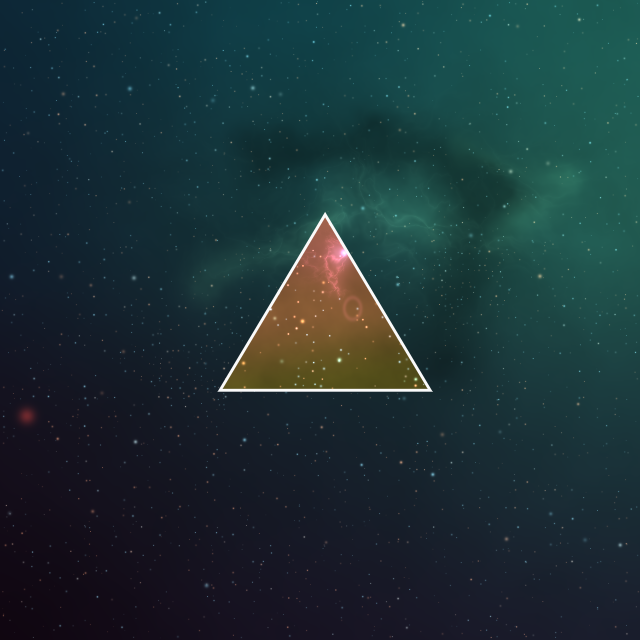
Write a three.js fragment shader that draws this background.

```glsl
// A teal and plum night sky with a dusty nebula, and a white-edged triangle
// that opens on a warm copper nebula. Colour ramps make the sky, warped
// gradient noise shapes the clouds, and hashed grids scatter the stars.
varying vec2 vUv;

vec2 hash2(vec2 p) {
  vec3 q = fract(p.xyx * vec3(0.1031, 0.1030, 0.0973));
  q += dot(q, q.yzx + 33.33);
  return fract((q.xx + q.yz) * q.zy);
}

float cornerSlope(vec2 cell, vec2 offset) {
  float angle = 6.2832 * hash2(cell + 71.0).x;
  return dot(vec2(cos(angle), sin(angle)), offset);
}

float gradientNoise(vec2 p) {
  vec2 i = floor(p), f = fract(p);
  vec2 u = f * f * f * (f * (f * 6.0 - 15.0) + 10.0);
  vec2 e = vec2(1.0, 0.0);
  return mix(mix(cornerSlope(i, f), cornerSlope(i + e, f - e), u.x),
             mix(cornerSlope(i + e.yx, f - e.yx), cornerSlope(i + 1.0, f - 1.0), u.x), u.y);
}

float fbm(vec2 p) {
  float sum = 0.0, amp = 0.6;
  for (int i = 0; i < 5; i++) {
    sum += amp * gradientNoise(p);
    p = mat2(1.6, 1.2, -1.2, 1.6) * p + 7.3;
    amp *= 0.5;
  }
  return sum;
}

// Thin bright threads along the zero lines of the noise
float filaments(vec2 p) {
  vec2 q = p + 0.35 * vec2(fbm(p), fbm(p + 19.0));
  return exp(-22.0 * abs(fbm(q))) + 0.6 * exp(-25.0 * abs(fbm(q * 1.7 + 5.0)));
}

// Soft glow around the segment from a to b
float streak(vec2 p, vec2 a, vec2 b, float width) {
  vec2 ab = b - a;
  float t = clamp(dot(p - a, ab) / dot(ab, ab), 0.0, 1.0);
  vec2 d = (p - a - ab * t) / width;
  return exp(-dot(d, d));
}

float blob(vec2 p, vec2 centre, vec2 size) {
  vec2 d = (p - centre) / size;
  return exp(-dot(d, d));
}

vec3 ramp(vec3 left, vec3 middle, vec3 right, float x) {
  return x < 0.5 ? mix(left, middle, smoothstep(-0.1, 0.6, x) * 1.2 - 0.05)
                 : mix(middle, right, smoothstep(0.4, 1.0, x));
}

// One jittered star per kept grid cell, each with a small halo
vec3 stars(vec2 p, float cells, float keep, float radius) {
  vec2 cell = floor(p * cells);
  vec2 pick = hash2(cell + cells), tone = hash2(cell + cells * 3.0 + 11.0);
  vec2 centre = (cell + 0.25 + 0.5 * hash2(cell + 47.0)) / cells;
  float d = length(p - centre) / (radius * (0.6 + 0.6 * tone.y));
  float light = exp(-d * d) + 0.12 * exp(-1.3 * d);
  vec3 tint = mix(vec3(0.95, 0.62, 0.42), vec3(0.55, 0.85, 0.92), smoothstep(0.25, 0.7, tone.x));
  return tint * light * step(pick.x, keep) * (0.25 + 0.75 * pick.y * pick.y);
}

vec3 sky(vec2 p) {
  vec3 top = ramp(vec3(0.05, 0.15, 0.21), vec3(0.06, 0.25, 0.28), vec3(0.11, 0.36, 0.33), p.x);
  vec3 high = ramp(vec3(0.06, 0.12, 0.18), vec3(0.08, 0.22, 0.23), vec3(0.13, 0.36, 0.32), p.x);
  vec3 low = ramp(vec3(0.08, 0.06, 0.11), vec3(0.08, 0.12, 0.16), vec3(0.10, 0.21, 0.23), p.x);
  vec3 base = ramp(vec3(0.06, 0.02, 0.06), vec3(0.09, 0.07, 0.13), vec3(0.10, 0.11, 0.17), p.x);
  vec3 col = mix(base, low, smoothstep(-0.05, 0.38, p.y));
  col = mix(col, high, smoothstep(0.28, 0.7, p.y));
  col = mix(col, top, smoothstep(0.65, 1.0, p.y));

  // Clouds: dark arch, pale bands and wisps
  vec2 w = p + 0.055 * vec2(fbm(p * 6.0), fbm(p * 6.0 + 31.0));
  float cloud = fbm(w * 7.0);
  float arch = streak(w, vec2(0.40, 0.76), vec2(0.58, 0.79), 0.035)
             + streak(w, vec2(0.60, 0.78), vec2(0.78, 0.71), 0.04)
             + streak(w, vec2(0.77, 0.70), vec2(0.68, 0.44), 0.06);
  col *= 1.0 - 0.32 * min(arch, 1.2) * (0.8 + cloud);
  float pale = streak(w, vec2(0.33, 0.56), vec2(0.50, 0.64), 0.035)
             + 0.6 * streak(w, vec2(0.56, 0.70), vec2(0.66, 0.66), 0.06)
             + 0.7 * streak(w, vec2(0.74, 0.76), vec2(0.88, 0.74), 0.025)
             + 0.6 * streak(w, vec2(0.88, 0.73), vec2(0.78, 0.61), 0.03);
  col += vec3(0.06, 0.11, 0.07) * pale * (0.75 + cloud);
  float nebula = blob(p, vec2(0.62, 0.66), vec2(0.27, 0.15));
  col += vec3(0.06, 0.09, 0.07) * filaments(w * 6.0) * nebula * (0.3 + 0.6 * pale);
  col *= 1.0 + 0.3 * cloud * (0.3 + nebula);
  col += vec3(0.35, 0.09, 0.06) * blob(p, vec2(0.042, 0.35), vec2(0.012));

  float cluster = blob(p, vec2(0.72, 0.57), vec2(0.07, 0.08)) + blob(p, vec2(0.32, 0.43), vec2(0.08, 0.06));
  col += 0.55 * stars(p, 70.0, 0.16 + 0.4 * cluster, 0.0014);
  col += 0.4 * stars(p, 110.0, 0.10 + 0.4 * cluster, 0.0010);
  return col + 0.6 * stars(p, 17.0, 0.2, 0.0028);
}

vec3 copperNebula(vec2 p) {
  vec3 col = mix(vec3(0.33, 0.31, 0.10), vec3(0.49, 0.33, 0.19), smoothstep(0.39, 0.52, p.y + 0.15 * (0.5 - p.x)));
  col = mix(col, vec3(0.59, 0.36, 0.28), smoothstep(0.52, 0.64, p.y));
  col *= 1.0 + 0.25 * fbm(p * 9.0);
  float plume = streak(p, vec2(0.53, 0.61), vec2(0.525, 0.55), 0.016) + 0.7 * blob(p, vec2(0.505, 0.60), vec2(0.04, 0.03));
  float loop = exp(-pow((length((p - vec2(0.551, 0.518)) / vec2(1.0, 1.3)) - 0.013) / 0.003, 2.0));
  col += vec3(0.30, 0.12, 0.20) * (plume * (0.35 + 0.7 * filaments(p * 15.0)) + 0.35 * loop);
  col += vec3(0.6, 0.45, 0.85) * (blob(p, vec2(0.538, 0.605), vec2(0.005)) + 0.3 * blob(p, vec2(0.533, 0.603), vec2(0.016)));
  col += stars(p + 0.37, 75.0, 0.3, 0.0016) * vec3(1.0, 0.9, 1.1);
  return col + stars(p + 0.11, 32.0, 0.3, 0.0026) * vec3(0.9, 0.9, 0.8);
}

void main() {
  vec2 p = vUv;
  // Signed distance to the triangle's outer edge
  float d = max(dot(vec2(abs(p.x - 0.508), p.y - 0.669), vec2(0.858, 0.513)), 0.388 - p.y);
  vec3 col = mix(sky(p), vec3(0.98), smoothstep(0.001, -0.001, d));
  col = mix(col, copperNebula(p), smoothstep(-0.0035, -0.0055, d));
  gl_FragColor = vec4(col, 1.0);
}
```
